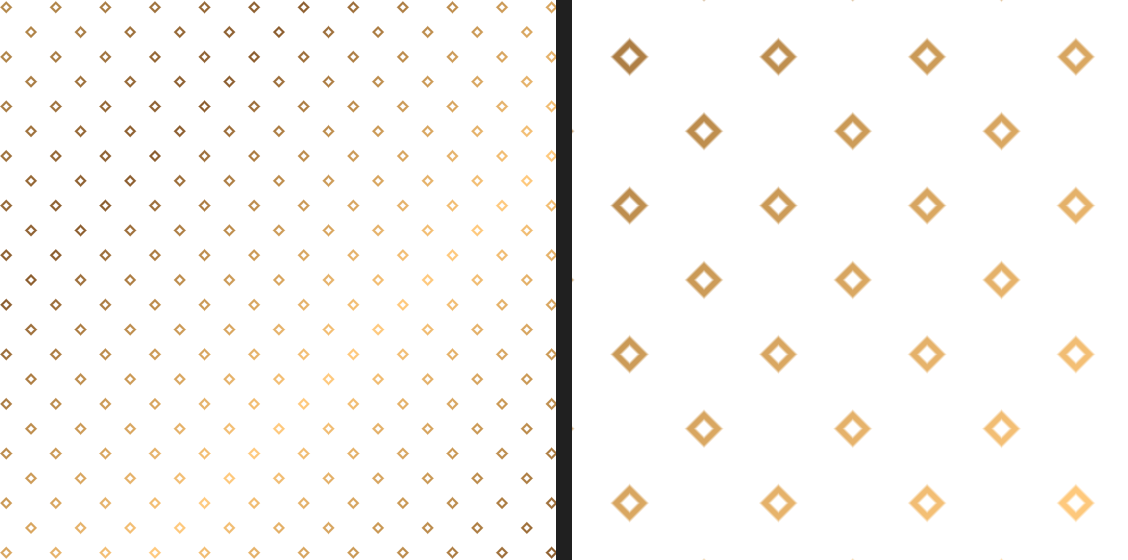
Left: the whole. Right: its middle third, enlarged.
Write a Shadertoy shader that draws this pattern.

```glsl
// Staggered grid of small hollow gold diamonds on white, shaded by a diagonal metallic gradient.

// Diamond (L1) distance to the nearest point of the unit lattice
float latticeDiamond(vec2 q) {
    vec2 offset = abs(fract(q + 0.5) - 0.5);
    return offset.x + offset.y;
}

// Gold tones along the diagonal: golden brown, bronze, pale gold, bronze
vec3 goldGradient(float t) {
    vec3 bronze = vec3(0.55, 0.37, 0.19);
    vec3 gold = vec3(0.77, 0.58, 0.32);
    vec3 pale = vec3(1.0, 0.79, 0.49);
    vec3 color = mix(vec3(0.71, 0.54, 0.30), bronze, smoothstep(0.0, 0.55, t));
    color = mix(color, gold, clamp((t - 0.55) / 0.31, 0.0, 1.0));
    color = mix(color, pale, clamp((t - 0.86) / 0.40, 0.0, 1.0));
    color = mix(color, gold, clamp((t - 1.26) / 0.40, 0.0, 1.0));
    return mix(color, bronze, clamp((t - 1.66) / 0.33, 0.0, 1.0));
}

void mainImage(out vec4 fragColor, in vec2 fragCoord) {
    // Distance from the top left corner, in canvas heights
    vec2 p = vec2(fragCoord.x, iResolution.y - fragCoord.y) / iResolution.y;

    // Two interleaved lattices make the staggered rows
    float cell = 0.08854;
    vec2 q = (p - vec2(0.0111, 0.0130)) / cell;
    float radius = min(latticeDiamond(q), latticeDiamond(q + 0.5));

    // Hollow diamond outline with softened edges
    float outline = abs(radius - 0.091) - 0.031;
    float soft = max(0.016, 1.0 / (iResolution.y * cell));
    float ink = 1.0 - smoothstep(-soft, soft, outline);

    fragColor = vec4(mix(vec3(1.0), goldGradient(p.x + p.y), ink), 1.0);
}
```
